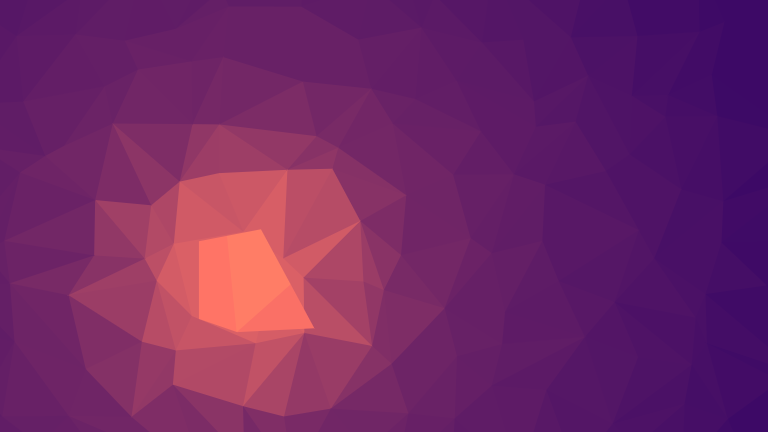
Give the GLSL for this background, as a Shadertoy shader.

```glsl
// Low-poly glow: a coral core fading through plum into deep violet.
// A jittered grid is split into triangles, each filled with one flat tone
// taken from a radial falloff; a faceted convex core sits on top.

const vec2 GLOW_CENTER = vec2(0.5625, 0.363);
const float CELLS = 8.0; // grid cells per canvas height

float hash(vec2 p) {
    return fract(sin(dot(p, vec2(127.1, 311.7))) * 43758.5453);
}

vec2 gridVertex(vec2 cell) {
    return cell + 0.04 + 0.92 * vec2(hash(cell), hash(cell + 57.3));
}

float cross2(vec2 a, vec2 b) {
    return a.x * b.y - a.y * b.x;
}

// Signed distance to the line a-b, negative on its left side
float edgeDistance(vec2 p, vec2 a, vec2 b) {
    return cross2(p - a, normalize(b - a));
}

// Counter-clockwise triangle, negative inside
float triangleDistance(vec2 p, vec2 a, vec2 b, vec2 c) {
    return max(edgeDistance(p, a, b), max(edgeDistance(p, b, c), edgeDistance(p, c, a)));
}

float smallerArea(vec2 a, vec2 b, vec2 c, vec2 d) {
    return min(cross2(b - a, c - a), cross2(c - a, d - a));
}

// Warmth against distance: a broad slope plus a tight bell
float glowTone(float r) {
    return max(0.24, 0.53 - 0.233 * r) + 0.49 * exp(-r * r / 0.0625);
}

vec3 palette(float tone) {
    return vec3(tone, 0.07 + 0.55 * (tone - 0.3), 0.40);
}

// Intersection of half-planes around the glow center
float coreDistance(vec2 q) {
    float sides = max(-q.x - 0.102, dot(q, vec2(0.88, 0.475)) - 0.087);
    float top = dot(q, vec2(-0.19, 0.982)) - 0.0965;
    float base = max(dot(q, vec2(0.05, -0.999)) - 0.131, dot(q, vec2(-0.327, -0.945)) - 0.129);
    return max(sides, max(top, base));
}

float coverage(float dist, float pixel) {
    return clamp(0.5 - dist / pixel, 0.0, 1.0);
}

void mainImage(out vec4 fragColor, in vec2 fragCoord) {
    float pixel = 1.0 / iResolution.y;
    vec2 uv = fragCoord * pixel;
    vec2 p = uv * CELLS;
    vec2 baseCell = floor(p);

    // Triangle mesh: blend the facets by how much of the pixel they cover
    vec3 sum = vec3(0.0);
    float total = 0.0;
    for (int j = -1; j <= 0; j++)
    for (int i = -1; i <= 0; i++) {
        vec2 cell = baseCell + vec2(i, j);
        vec2 a = gridVertex(cell);
        vec2 b = gridVertex(cell + vec2(1, 0));
        vec2 c = gridVertex(cell + vec2(1, 1));
        vec2 d = gridVertex(cell + vec2(0, 1));

        // Rotate the corners so that a-c is the better diagonal
        if (smallerArea(b, c, d, a) > smallerArea(a, b, c, d)) {
            vec2 first = a;
            a = b; b = c; c = d; d = first;
        }
        for (int k = 0; k < 2; k++) {
            vec2 v = k == 0 ? b : c;
            vec2 w = k == 0 ? c : d;
            vec2 middle = (a + v + w) / (3.0 * CELLS);
            float r = distance(middle, GLOW_CENTER);
            r += 0.05 * (hash(cell + 13.7 * float(k + 1)) - 0.5);
            float weight = coverage(triangleDistance(p, a, v, w), pixel * CELLS) + 1e-5;
            sum += weight * palette(glowTone(max(r, 0.14)));
            total += weight;
        }
    }
    vec3 color = sum / total;

    // Bright core with a vertical crease and a darker lower-right facet
    vec2 q = uv - GLOW_CENTER;
    vec3 core = mix(vec3(1.0, 0.49, 0.40), vec3(1.0, 0.455, 0.40), coverage(q.x + 0.028 + 0.1 * q.y, pixel));
    core = mix(core, vec3(0.98, 0.44, 0.40), coverage(0.089 - dot(q, vec2(0.664, -0.748)), pixel));
    color = mix(color, core, coverage(coreDistance(q), pixel));

    fragColor = vec4(color, 1.0);
}
```
